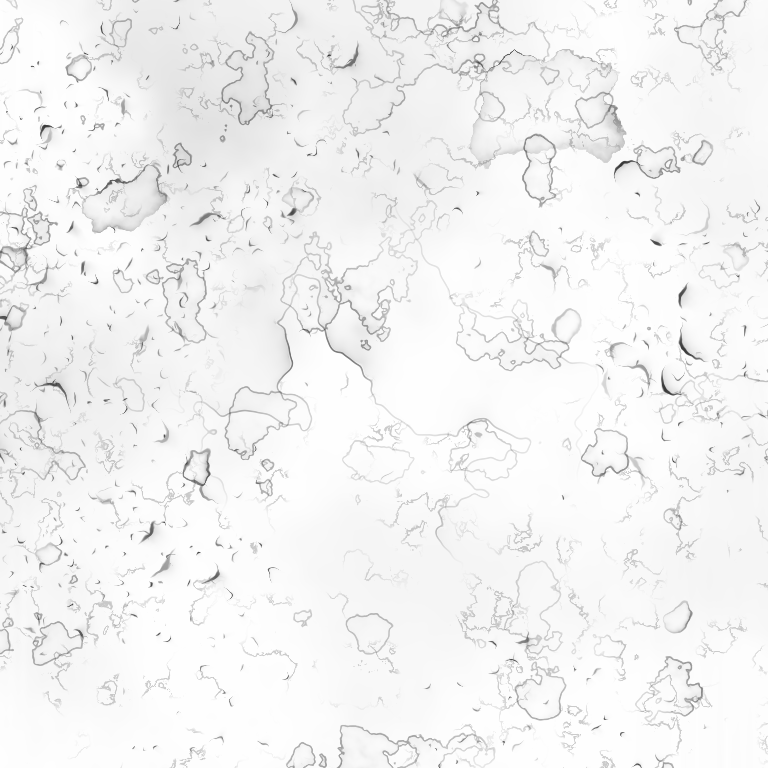
Reproduce this texture map procedurally as a Shadertoy shader.

```glsl
// Shading mask of old peeling paint: a near white sheet with short dark cracks,
// thin ragged outlines of lost paint, lifted flakes and soft grey smudges.
// Cracks are jittered strokes on grids; outlines are level lines of noise.

#define CRACK_CELLS   42.0   // small cracks across the canvas
#define SPLIT_CELLS   15.0   // large cracks across the canvas
#define CRACK_DENSITY 0.85
#define SPLIT_DENSITY 0.62
#define PEEL_SCALE    4.6    // frequency of the large peeled areas
#define PEEL_LEVEL    0.50
#define SMUDGE        0.11
#define FLAKES        11
#define PAPER         0.995

vec2 hash2(vec2 p) {
    vec3 q = fract(p.xyx * vec3(0.1031, 0.1030, 0.0973));
    q += dot(q, q.yzx + 33.33);
    return fract((q.xx + q.yz) * q.zy);
}

float noise(vec2 p) {
    vec2 i = floor(p), f = fract(p);
    f = f * f * (3.0 - 2.0 * f);
    vec2 e = vec2(1.0, 0.0);
    return mix(mix(hash2(i).x, hash2(i + e.xy).x, f.x),
               mix(hash2(i + e.yx).x, hash2(i + e.xx).x, f.x), f.y);
}

mat2 turn(float a) { return mat2(cos(a), sin(a), -sin(a), cos(a)); }

float fbm(vec2 p) {
    float sum = 0.0, amp = 0.5;
    for (int i = 0; i < 5; i++) {
        sum += amp * noise(p);
        p = turn(0.6) * p * 2.03 + 17.3;
        amp *= 0.5;
    }
    return sum / 0.97;
}

float pixel() { return 1.0 / min(iResolution.x, iResolution.y); }

// Where paint has cracked: patchy, weaker along the middle
float crackMap(vec2 p) {
    float sides = smoothstep(0.05, 0.35, abs(p.x - 0.56));
    return smoothstep(0.15, 0.8, noise(p * 5.0 + 3.7)) * mix(0.45, 1.0, sides);
}

// Tapered, bent strokes, one per grid cell, with a faint halo
float cracks(vec2 p, float cells, float density, float width, float halo) {
    vec2 q = p * cells, id = floor(q);
    float aa = pixel() * cells, ink = 0.0;
    for (int n = 0; n < 9; n++) {
        vec2 cell = id + vec2(n % 3 - 1, n / 3 - 1);
        vec2 spot = hash2(cell + cells), pick = hash2(cell + cells + 57.0);
        vec2 form = hash2(cell + cells + 131.0);
        if (pick.x > density * crackMap((cell + spot) / cells)) continue;
        vec2 d = turn(1.57 + (form.x - 0.5) * 2.7) * (q - cell - spot);
        float reach = mix(0.14, 0.46, pick.y * pick.y);
        d.y += (form.y - 0.5) * 2.4 * d.x * d.x / reach;
        float t = clamp(d.x / reach, -1.0, 1.0), taper = 1.0 - t * t;
        float dist = length(vec2(max(abs(d.x) - reach, 0.0), d.y)) - width * taper;
        float core = smoothstep(aa, -aa, dist) * sqrt(taper);
        float glow = halo * exp(-max(dist, 0.0) * 9.0) * step(0.0, d.y) * taper;
        ink = max(ink, mix(0.15, 0.85, fract(form.x * 7.0 + pick.y)) * max(core, glow));
    }
    return ink;
}

// Level line of noise: x is the thin line, y the soft shade on its inner side
vec2 outline(vec2 p, float freq, float level) {
    vec2 e = vec2(0.0015, 0.0);
    float f = fbm(p * freq) - level;
    vec2 grad = vec2(fbm((p + e.xy) * freq), fbm((p + e.yx) * freq)) - level - f;
    float d = abs(f) / max(length(grad) / e.x, freq * 0.3);
    float line = 1.0 - smoothstep(0.0002, 0.0004 + 1.1 * pixel(), d);
    return vec2(line, smoothstep(0.0, 0.01, f) * exp(-max(f, 0.0) * 22.0));
}

// Lifted flake: x is its shade, y its inside
vec2 flake(vec2 p, vec2 centre, vec2 size, float tilt) {
    if (length(p - centre) > size.x + size.y + 0.03) return vec2(0.0);
    vec2 q = turn(tilt) * (p - centre);
    float round_ = 0.5 * min(size.x, size.y);
    vec2 b = abs(q) - size + round_;
    float d = length(max(b, 0.0)) + min(max(b.x, b.y), 0.0) - round_;
    d += (fbm(p * 24.0) - 0.5) * size.y * 1.3;
    float wear = noise(p * 21.0 + 5.0), inside = smoothstep(pixel(), -pixel(), d);
    float low = smoothstep(0.7, -1.0, q.y / size.y);
    float line = 1.0 - smoothstep(0.0004, 0.0008 + 1.2 * pixel(), abs(d));
    float shade = inside * exp(min(d, 0.0) / (size.y * 0.25)) * (0.07 + 0.35 * wear * low);
    return vec2(max(line * (0.08 + 0.6 * wear * wear), shade), inside);
}

void mainImage(out vec4 fragColor, in vec2 fragCoord) {
    vec2 uv = fragCoord * pixel();

    // Ragged coordinates break up every stroke
    vec2 p = uv + 0.007 * (vec2(noise(uv * 62.0), noise(uv * 62.0 + 40.0)) - 0.5)
                + 0.003 * (vec2(noise(uv * 170.0), noise(uv * 170.0 + 90.0)) - 0.5);

    // Smudges and faint vertical streaks
    float upperLeft = exp(-dot((uv - vec2(0.15, 0.76)) * vec2(2.6, 4.2), (uv - vec2(0.15, 0.76)) * vec2(2.6, 4.2)));
    float cloud = smoothstep(0.38, 0.8, fbm(uv * 4.0 + 9.0)) * (0.3 + 0.9 * upperLeft);
    float streak = noise(uv * vec2(130.0, 5.0)) * smoothstep(0.3, 0.48, abs(uv.x - 0.48));
    float light = PAPER - SMUDGE * cloud - 0.012 * streak * noise(uv * 6.0);

    // Large peeled areas in the middle, small islands and hairlines elsewhere
    float middle = 1.0 - smoothstep(0.7, 1.1, length((uv - vec2(0.5, 0.5)) / vec2(0.27, 0.24)));
    float wear = noise(uv * 13.0);
    vec2 peel = outline(uv, PEEL_SCALE, PEEL_LEVEL) * middle;
    vec2 island = outline(uv + 0.37, 13.0, 0.67);
    float hair = outline(p, 30.0, 0.52).x * smoothstep(0.45, 0.8, noise(uv * 28.0 + 7.0));
    float bare = middle * smoothstep(-0.01, 0.02, fbm(uv * PEEL_SCALE) - PEEL_LEVEL);
    light *= 1.0 - peel.x * (0.1 + 0.5 * wear * wear) - peel.y * 0.2 * wear * wear * wear;
    light *= 1.0 - island.x * (0.08 + 0.35 * wear) - island.y * 0.12 * wear * wear;
    light *= 1.0 - 0.2 * hair * (1.0 - bare);

    // Two broad flakes and a scatter of small ones
    vec2 lifted = max(flake(p, vec2(0.71, 0.857), vec2(0.086, 0.058), 0.0),
                      flake(p, vec2(0.16, 0.74), vec2(0.058, 0.032), -0.4));
    for (int i = 0; i < FLAKES; i++) {
        vec2 h = hash2(vec2(i, 21)), s = hash2(vec2(i, 64));
        lifted = max(lifted, flake(p, h, mix(vec2(0.008), vec2(0.022, 0.016), s), 6.28 * s.x));
    }
    light *= 1.0 - lifted.x;

    // Cracks stay off the bare areas
    float ink = max(cracks(p, CRACK_CELLS, CRACK_DENSITY, 0.034, 0.10),
                    cracks(p, SPLIT_CELLS, SPLIT_DENSITY, 0.036, 0.22));
    light *= 1.0 - ink * (1.0 - bare) * (1.0 - lifted.y);

    fragColor = vec4(vec3(clamp(light, 0.0, 1.0)), 1.0);
}
```
